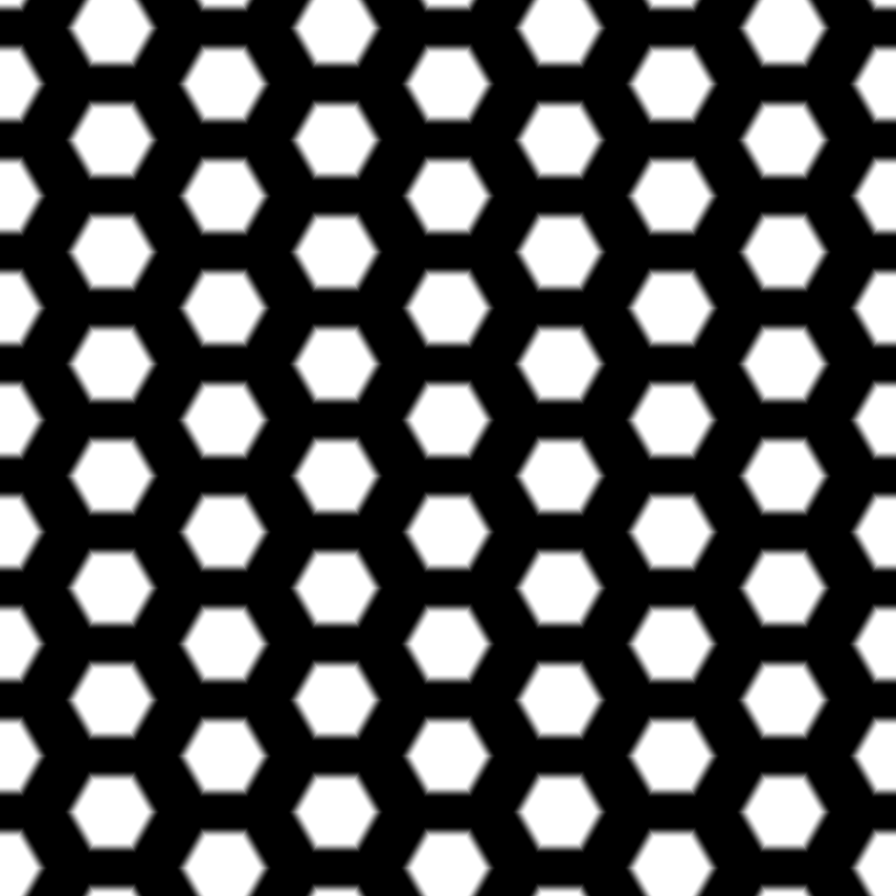
Give the GLSL for this pattern, as a WebGL 1 fragment shader.

```glsl
precision highp float;
// Soft-edged white hexagons in staggered columns on black, eight columns by eight rows.

uniform vec2 u_resolution;

// Distance-like field of a flat-topped hexagon: equals the apothem on its sides.
float hexRadius(vec2 p) {
    p = abs(p);
    return max(p.y, dot(p, vec2(0.8660254, 0.5)));
}

void main() {
    vec2 grid = gl_FragCoord.xy / u_resolution * 8.0;

    // Every other column is shifted by half a row.
    float column = floor(grid.x + 0.5);
    float shift = 0.25 + 0.5 * mod(column, 2.0);
    vec2 local = fract(grid - vec2(0.0, shift) + 0.5) - 0.5;

    // Blurred hexagon edge, centred on an apothem of 0.32 cells.
    float fill = 1.0 - smoothstep(0.265, 0.375, hexRadius(local));

    gl_FragColor = vec4(vec3(fill), 1.0);
}
```
